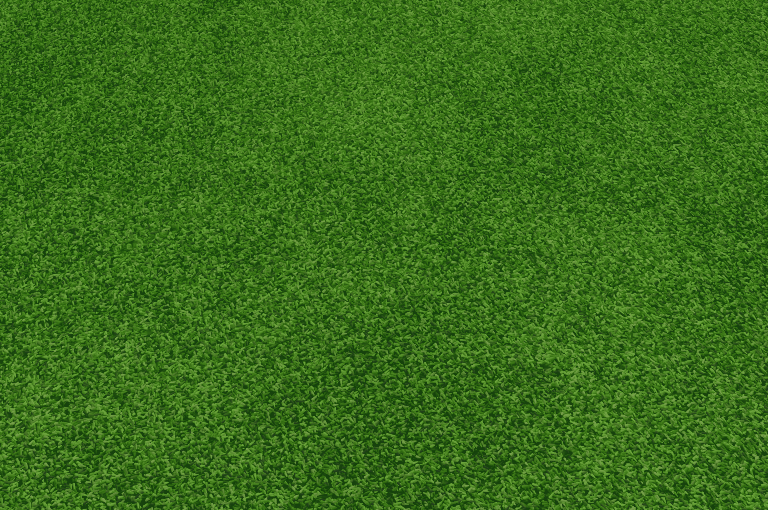
Write a WebGL 2 fragment shader that draws this texture.

```glsl
#version 300 es
precision highp float;
// A close-cut lawn seen at a slant: short random blades are scattered over
// a jittered grid that grows coarser toward the viewer. Broad noise adds
// faint light and dark patches, and a few blades are dry and yellowish.
uniform vec2 u_resolution;
out vec4 fragColor;

vec3 hash3(vec2 p) {
    vec3 q = fract(p.xyx * vec3(0.1031, 0.1030, 0.0973));
    q += dot(q, q.yxz + 33.33);
    return fract((q.xxy + q.yzz) * q.zyx);
}

float valueNoise(vec2 p) {
    vec2 cell = floor(p);
    vec2 f = fract(p);
    f = f * f * (3.0 - 2.0 * f);
    float low = mix(hash3(cell).x, hash3(cell + vec2(1, 0)).x, f.x);
    float high = mix(hash3(cell + vec2(0, 1)).x, hash3(cell + vec2(1, 1)).x, f.x);
    return mix(low, high, f.y);
}

float broadNoise(vec2 p) {
    float sum = 0.0;
    float weight = 0.5;
    for (int i = 0; i < 4; i++) {
        sum += weight * valueNoise(p);
        p = mat2(1.6, 1.2, -1.2, 1.6) * p + 17.3;
        weight *= 0.5;
    }
    return sum;
}

// x is the brightness, y the dryness of the topmost blade
vec2 grass(vec2 p, float pixel) {
    vec2 home = floor(p);
    vec2 shade = vec2(0.05 + 0.36 * valueNoise(p * 1.3), 0.2);
    for (int y = -1; y <= 1; y++) {
        for (int x = -1; x <= 1; x++) {
            vec2 cell = home + vec2(x, y);
            for (int k = 0; k < 3; k++) {
                vec3 place = hash3(cell + float(k) * 57.0 + 300.0);
                vec3 look = hash3(cell + float(k) * 91.0 + 700.0);
                float angle = (place.z - 0.5) * 2.4 - 0.2;
                vec2 along = vec2(cos(angle), sin(angle));
                vec2 d = p - cell - place.xy;

                // Tapered capsule, lit on its upper side
                float run = dot(d, along);
                float side = dot(d, vec2(-along.y, along.x));
                float reach = mix(0.22, 0.52, look.y);
                float width = 0.20 - 0.07 * clamp(run / reach, -1.0, 1.0);
                float edge = length(vec2(max(abs(run) - reach, 0.0), side)) - width;
                float cover = 1.0 - smoothstep(-0.6 * pixel, 0.6 * pixel, edge);
                float light = mix(0.26, 0.98, look.x) + 0.7 * side;
                float dry = smoothstep(0.5, 0.9, look.z);
                shade = mix(shade, vec2(light, dry), cover);
            }
        }
    }
    return shade;
}

void main() {
    vec2 uv = gl_FragCoord.xy / u_resolution.y;
    float aspect = u_resolution.x / u_resolution.y;

    // Slanted ground: blades shrink evenly toward the top
    float size = 1.22 - 0.42 * uv.y;
    vec2 ground = vec2((uv.x - 0.5 * aspect) / size, -log(size) / 0.42);
    float density = 126.0;
    float pixel = density / (size * u_resolution.y);
    vec2 blade = grass(ground * density + 400.0, pixel);

    // Soft patches and fine mottling
    float patches = broadNoise(ground * vec2(2.6, 3.4) + 9.0) - 0.47;
    float mottle = broadNoise(ground * 24.0 + 31.0) - 0.47;
    float contrast = mix(1.5, 1.2, uv.y);
    float tone = 0.47 + (blade.x - 0.53) * contrast;
    tone += 0.30 * patches + 0.26 * mottle + 0.05 * (uv.y - 0.5);
    tone = clamp(tone, 0.0, 1.12);

    // Deep green through mid green to pale tips
    vec3 color = mix(vec3(0.08, 0.26, 0.04), vec3(0.22, 0.45, 0.075),
                     smoothstep(0.0, 0.5, tone) * 0.4 + min(tone * 2.0, 1.0) * 0.6);
    color = mix(color, vec3(0.38, 0.60, 0.20), max(tone * 2.0 - 1.0, 0.0));

    // Dry blades, more of them near the viewer
    float dryness = blade.y * mix(1.0, 0.7, uv.y);
    color += dryness * vec3(0.045, -0.012, 0.06);
    fragColor = vec4(color, 1.0);
}
```
